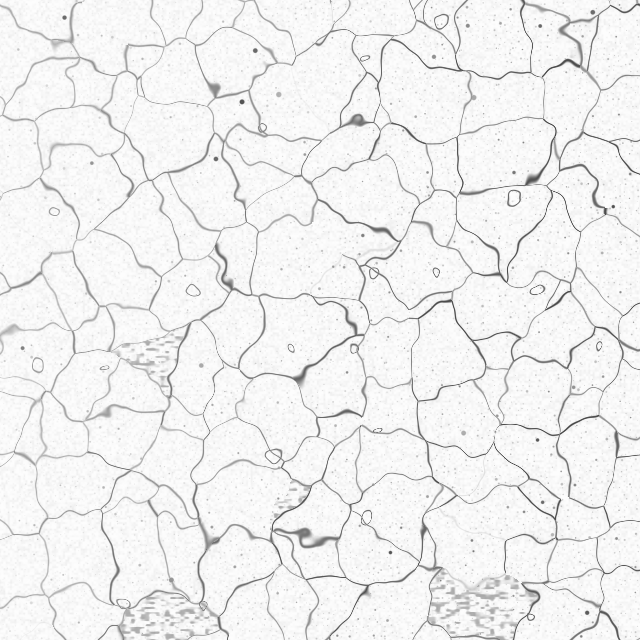
A WebGL 2 fragment shader for this texture:

```glsl
#version 300 es
precision highp float;
// Polished metal under a microscope: pale grains with thin dark boundaries.
// Grains are a warped, weighted Voronoi diagram; pits, specks and small
// closed inclusions are scattered on jittered grids.

uniform vec2 u_resolution;
out vec4 fragColor;

#define GRAINS 12.5          // grain sites across the canvas
#define SIZE_SPREAD 0.72     // difference between large and small grains
#define WARP 0.34            // bend of the boundaries
#define LINE_HALF 0.00125    // half width of a boundary
#define PAPER 0.992
#define INK 0.27
#define SPECK_SCALE 112.0
#define SPECK_CHANCE 0.55
#define DENSE_SHARE 0.025    // share of heavily pitted grains

vec3 hash3(vec2 p) {
  vec3 q = fract(p.xyx * vec3(0.1031, 0.1030, 0.0973));
  q += dot(q, q.yxz + 33.33);
  return fract((q.xxy + q.yzz) * q.zyx);
}

vec2 noise2(vec2 p) {
  vec2 i = floor(p), f = fract(p);
  f = f * f * (3.0 - 2.0 * f);
  vec2 low = mix(hash3(i).xy, hash3(i + vec2(1, 0)).xy, f.x);
  vec2 high = mix(hash3(i + vec2(0, 1)).xy, hash3(i + vec2(1, 1)).xy, f.x);
  return mix(low, high, f.y);
}

float fill(float dist, float soft) {
  return 1.0 - smoothstep(-soft, soft, dist);
}

// Site position in xy, weight in z.
vec3 grainSite(vec2 cell) {
  vec3 h = hash3(cell + 17.0);
  return vec3(cell + 0.04 + 0.92 * h.xy, SIZE_SPREAD * h.z);
}

// Distance to the nearest boundary; also the grain and its neighbour.
float boundary(vec2 p, out vec2 grain, out vec2 neighbour) {
  vec2 base = floor(p);
  float best = 1e3;
  vec3 own = vec3(0);
  for (int y = -2; y <= 2; y++)
    for (int x = -2; x <= 2; x++) {
      vec2 cell = base + vec2(x, y);
      vec3 s = grainSite(cell);
      float power = dot(p - s.xy, p - s.xy) - s.z;
      if (power < best) { best = power; grain = cell; own = s; }
    }
  float edge = 1e3;
  neighbour = grain;
  for (int y = -2; y <= 2; y++)
    for (int x = -2; x <= 2; x++) {
      vec2 cell = base + vec2(x, y);
      if (cell == grain) continue;
      vec3 s = grainSite(cell);
      float power = dot(p - s.xy, p - s.xy) - s.z;
      float d = (power - best) / (2.0 * max(distance(s.xy, own.xy), 0.05));
      if (d < edge) { edge = d; neighbour = cell; }
    }
  return edge;
}

// Scattered round dots of random radius and strength.
float dots(vec2 uv, float scale, float chance, vec2 radii, float soft) {
  vec2 cell = floor(uv * scale);
  vec3 h = hash3(cell + scale);
  vec3 k = hash3(cell + scale * 2.0 + 5.0);
  float r = mix(radii.x, radii.y, k.x * k.x);
  float d = length(uv - (cell + 0.2 + 0.6 * h.xy) / scale) - r;
  return step(h.z, chance) * fill(d, soft) * mix(0.4, 1.0, k.y);
}

// Outlines of small, uneven closed inclusions.
float inclusions(vec2 uv, float soft) {
  float scale = 8.0;
  vec2 cell = floor(uv * scale);
  vec3 h = hash3(cell + 71.0), k = hash3(cell + 93.0);
  vec2 d = uv - (cell + 0.25 + 0.5 * h.xy) / scale;
  float a = 6.2832 * k.x;
  d = mat2(cos(a), -sin(a), sin(a), cos(a)) * d;
  d.y *= mix(1.0, 2.2, k.y);
  d += 0.007 * (noise2(uv * 90.0) - 0.5);
  float ring = abs(length(d) - mix(0.005, 0.013, k.z)) - LINE_HALF * 0.8;
  return step(h.z, 0.3) * fill(ring, soft);
}

void main() {
  float size = min(u_resolution.x, u_resolution.y);
  vec2 uv = gl_FragCoord.xy / size;
  float soft = max(0.8 / size, 0.0011);
  float exposure = smoothstep(-0.15, 0.85, uv.x + 0.2 * (0.5 - uv.y));

  // Grain boundaries
  vec2 p = uv * GRAINS + 20.0;
  vec2 warped = p + WARP * (noise2(p * 1.3) - 0.5) * 2.0
                  + 0.2 * (noise2(p * 3.7) - 0.5);
  vec2 grain, neighbour;
  float edge = boundary(warped, grain, neighbour) / GRAINS;
  vec3 pair = hash3(grain + neighbour + 3.0);
  float strength = mix(0.5, 1.0, pair.x) * smoothstep(0.02, 0.08, pair.y);
  strength *= mix(0.58, 1.0, exposure);
  float halfWidth = LINE_HALF * mix(0.65, 1.3, pair.z);
  float line = fill(edge - halfWidth, soft * mix(1.35, 1.0, exposure)) * strength;
  line = max(line, inclusions(uv, soft) * mix(0.5, 0.85, exposure));
  float halo = 0.05 * exp(-edge * 320.0) * strength;

  // Pits and specks
  float dense = step(hash3(grain + 51.0).x, DENSE_SHARE);
  float specks = dots(uv, SPECK_SCALE, SPECK_CHANCE, vec2(0.0004, 0.0014), soft);
  specks *= mix(0.1, 0.34, exposure);
  float pits = dots(uv, 47.0, 0.24, vec2(0.0008, 0.0022), soft) * mix(0.3, 0.7, exposure);
  float spots = dots(uv, 17.0, 0.09, vec2(0.0026, 0.0042), soft) * 0.95;
  float streaks = noise2(uv * vec2(130.0, 260.0)).x;
  float pitted = dense * 0.42 * smoothstep(0.42, 0.9, streaks);

  // Tone
  float grit = noise2(uv * 290.0).y;
  float tone = PAPER - 0.055 * grit * grit - halo;
  float dark = max(max(line, spots), max(pits, max(specks, pitted)));
  fragColor = vec4(vec3(mix(tone, INK, dark)), 1.0);
}
```
